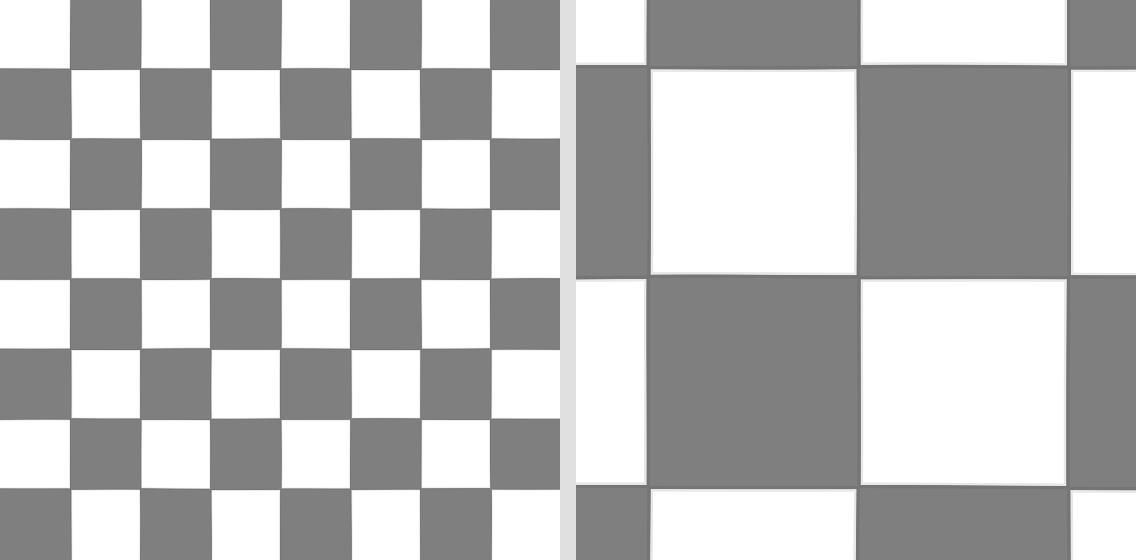
Left, the full canvas; right, a detail of the centre.
Give the GLSL for this pattern, as a Shadertoy shader.

```glsl
vec2 gradientAt(vec2 node) {
    float angle = 6.2832 * fract(sin(dot(node, vec2(127.1, 311.7))) * 43758.55);
    return vec2(cos(angle), sin(angle));
}

float gradientNoise(vec2 p) {
    vec2 i = floor(p), f = fract(p);
    vec2 u = f * f * (3.0 - 2.0 * f);
    vec2 r = vec2(1, 0), t = vec2(0, 1);
    float low = mix(dot(gradientAt(i), f), dot(gradientAt(i + r), f - r), u.x);
    float high = mix(dot(gradientAt(i + t), f - t), dot(gradientAt(i + 1.0), f - 1.0), u.x);
    return mix(low, high, u.y);
}

// Distance to the nearest inner grid line, positive inside white squares
float checkerDistance(vec2 board) {
    vec2 cell = clamp(floor(board), 0.0, 7.0);
    vec2 gap = abs(board - clamp(round(board), 1.0, 7.0));
    float white = mod(cell.x + cell.y, 2.0);
    return min(gap.x, gap.y) * (2.0 * white - 1.0);
}

void mainImage(out vec4 fragColor, in vec2 fragCoord) {
    vec2 board = 8.0 * fragCoord / iResolution.xy;
    float aa = 4.0 / min(iResolution.x, iResolution.y);

    // Slight offset and uneven edges
    vec2 wobble = vec2(gradientNoise(board * 0.9 + 3.3), gradientNoise(board * 0.9 + 17.6));
    float d = checkerDistance(board - 0.0125 + 0.008 * wobble);

    // Grey squares with a thin darker rim
    float shade = mix(0.498, 0.46, smoothstep(-aa, aa, d + 0.006));

    // White squares, inset, with a pale fringe
    float white = mix(0.91, 1.0, smoothstep(-aa, aa, d - 0.022));
    shade = mix(shade, white, smoothstep(-aa, aa, d - 0.01));

    fragColor = vec4(vec3(shade), 1.0);
}
```
